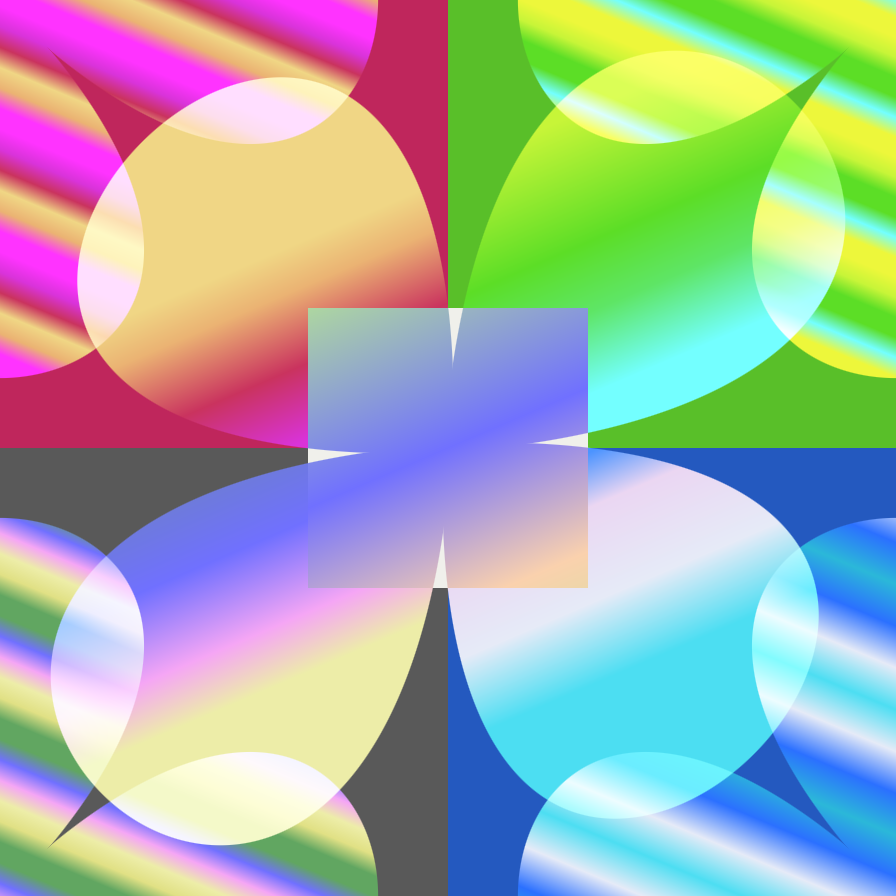
A Shadertoy shader for this background:

```glsl
// Loop shapes: length, fullness, node offset
const vec3 WIDE_PETAL = vec3(0.483, 1.158, 0.0078);
const vec3 SLIM_PETAL = vec3(0.546, 0.749, 0.0078);
const vec3 EDGE_PETAL = vec3(0.422, 0.95, 0.0065);
const float SQUARE_HALF = 0.15625;
const float RAMP_SLOPE = 0.43;
const float STRIPE_SLOPE = 0.42;

// Flat colours
const vec3 CRIMSON = vec3(0.75, 0.15, 0.36);
const vec3 LEAF = vec3(0.35, 0.75, 0.16);
const vec3 GREY = vec3(0.35);
const vec3 NAVY = vec3(0.14, 0.35, 0.75);
const vec3 NOTCH = vec3(0.94, 0.94, 0.92);

// Shared ramp and stripe colours
const vec3 TAN = vec3(0.94, 0.84, 0.52);
const vec3 ORANGE = vec3(0.92, 0.70, 0.45);
const vec3 RED = vec3(0.79, 0.20, 0.37);
const vec3 MAGENTA = vec3(1.0, 0.20, 1.0);
const vec3 PURPLE = vec3(0.85, 0.20, 0.85);
const vec3 YELLOW = vec3(0.93, 0.97, 0.23);
const vec3 LIME = vec3(0.78, 0.96, 0.22);
const vec3 GREEN = vec3(0.36, 0.87, 0.15);
const vec3 AQUA = vec3(0.45, 1.0, 1.0);
const vec3 PERIWINKLE = vec3(0.44, 0.44, 1.0);
const vec3 PINK = vec3(0.96, 0.65, 0.96);
const vec3 CREAM = vec3(0.93, 0.93, 0.66);
const vec3 STRAW = vec3(0.88, 0.88, 0.52);
const vec3 MOSS = vec3(0.38, 0.65, 0.38);
const vec3 BLUE = vec3(0.17, 0.44, 1.0);
const vec3 PALE = vec3(0.90, 0.92, 0.97);
const vec3 CYAN = vec3(0.30, 0.87, 0.95);
const vec3 TEAL = vec3(0.17, 0.72, 0.85);

// Smooth coverage of a cubic loop running along u
float loopCover(float u, float v, vec3 shape) {
    float reach = u + shape.z;
    float f = shape.y * reach * reach * (shape.x - u) / (shape.x + shape.z) - v * v;
    return clamp(0.5 + f / max(fwidth(f), 1e-6), 0.0, 1.0);
}

// Four colours placed at increasing stops
vec3 ramp(float t, vec4 stops, vec3 a, vec3 b, vec3 c, vec3 d) {
    vec3 w = clamp((t - stops.xyz) / (stops.yzw - stops.xyz), 0.0, 1.0);
    return mix(mix(mix(a, b, w.x), c, w.y), d, w.z);
}

// Six colours blended in an endless cycle
vec3 stripes(float t, vec3 colours[6]) {
    float phase = fract(t) * 6.0;
    int i = min(int(phase), 5);
    return mix(colours[i], colours[(i + 1) % 6], phase - float(i));
}

void mainImage(out vec4 fragColor, in vec2 fragCoord) {
    vec2 uv = fragCoord / iResolution.xy;
    vec2 p = uv - 0.5;
    float pixel = 1.0 / min(iResolution.x, iResolution.y);
    float slope = 1.0 - uv.y + RAMP_SLOPE * uv.x;
    float band = 1.0 - uv.y - STRIPE_SLOPE * uv.x;

    // Four flat quadrants
    vec2 side = clamp(0.5 + p / pixel, 0.0, 1.0);
    vec3 ground = mix(mix(GREY, NAVY, side.x), mix(CRIMSON, LEAF, side.x), side.y);

    // Petal ramp and stripe cycle of each quadrant
    vec3 petal, stripe;
    if (p.x < 0.0 && p.y > 0.0) {
        petal = ramp(slope, vec4(0.414, 0.466, 0.553, 0.638), TAN, ORANGE, RED, PURPLE);
        stripe = stripes((band - 0.0755) / 0.137,
            vec3[6](TAN, ORANGE, MAGENTA, MAGENTA, PURPLE, RED));
    } else if (p.y > 0.0) {
        petal = ramp(slope, vec4(0.404, 0.553, 0.632, 0.723),
            LIME, GREEN, vec3(0.37, 0.90, 0.40), AQUA);
        stripe = stripes((band + 0.289) / 0.134,
            vec3[6](AQUA, YELLOW, YELLOW, LIME, GREEN, GREEN));
    } else if (p.x < 0.0) {
        petal = ramp(slope, vec4(0.651, 0.729, 0.831, 0.898),
            vec3(0.43, 0.48, 0.86), PERIWINKLE, PINK, CREAM);
        stripe = stripes((band - 0.71) / 0.138,
            vec3[6](PERIWINKLE, PINK, CREAM, STRAW, MOSS, MOSS));
    } else {
        petal = ramp(slope, vec4(0.788, 0.849, 0.957, 1.048),
            vec3(0.30, 0.58, 1.0), vec3(0.92, 0.84, 0.95), PALE, CYAN);
        stripe = stripes((band - 0.3255) / 0.28,
            vec3[6](PALE, CYAN, PALE, BLUE, TEAL, BLUE));
    }

    // Diagonal petals and the loops along the canvas edges
    vec2 diagonal = vec2(p.x + p.y, p.y - p.x) * 0.70711;
    float petals = max(loopCover(abs(diagonal.x), diagonal.y, SLIM_PETAL),
                       loopCover(abs(diagonal.y), diagonal.x, WIDE_PETAL));
    vec2 corner = 0.5 - abs(p);
    float edges = max(loopCover(corner.x, corner.y, EDGE_PETAL),
                      loopCover(corner.y, corner.x, EDGE_PETAL));

    // Overlaps are brightened by a screen blend
    vec3 lit = 1.0 - (1.0 - stripe) * (1.0 - petal);
    vec3 colour = mix(mix(ground, petal, petals), mix(stripe, lit, petals), edges);

    // Centre square with light notches between the petals
    vec3 square = ramp(slope, vec4(0.492, 0.715, 0.898, 0.939), vec3(0.68, 0.84, 0.63),
        PERIWINKLE, vec3(0.98, 0.82, 0.68), vec3(0.93, 0.84, 0.66));
    float inside = clamp(0.5 + (SQUARE_HALF - max(abs(p.x), abs(p.y))) / pixel, 0.0, 1.0);
    colour = mix(colour, mix(NOTCH, square, petals), inside);

    fragColor = vec4(colour, 1.0);
}
```
